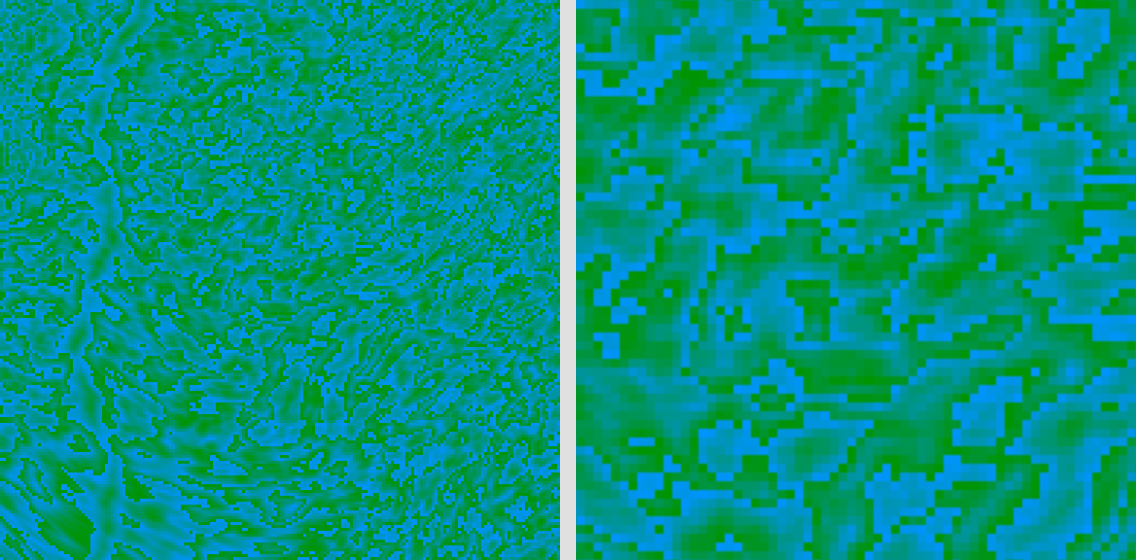
Left: the whole. Right: its middle third, enlarged.
Give the GLSL for this texture map, as a three.js fragment shader.

```glsl
varying vec2 vUv;

#define GRID 192.0          // terrain samples across the canvas
#define BASE_FREQ 8.0       // cells across in the broadest layer
#define LAYER_STEP 2.1      // frequency growth per layer
#define LAYER_FADE 0.64     // amplitude loss per layer
#define RELIEF 3.0          // colour cycles in the broadest layer
#define STRETCH vec2(0.78, 1.15)
#define VALLEY_WIDTH 0.042
#define VALLEY_SLOPE 28.0
#define ROUGH_FREQ 58.0
#define GREEN_LEVEL 0.58
#define EDGE 0.2            // half width of the blend between samples

vec2 hash2(vec2 p) {
  vec2 k = vec2(dot(p, vec2(127.1, 311.7)), dot(p, vec2(269.5, 183.3)));
  return fract(sin(k) * 43758.55);
}

// Cellular noise with rounded ridges
float cells(vec2 p) {
  vec2 base = floor(p);
  vec2 local = p - base;
  float sum = 0.0;
  for (int y = -1; y <= 1; y++) {
    for (int x = -1; x <= 1; x++) {
      vec2 cell = vec2(float(x), float(y));
      vec2 d = cell + hash2(base + cell) - local;
      sum += exp(-9.0 * dot(d, d));
    }
  }
  return -log(sum + 0.0001) / 9.0;
}

// Grain turns from level at the upper left to diagonal at the lower right
vec2 grainSpace(vec2 p) {
  float angle = 0.8 * smoothstep(-0.3, 0.7, p.x - 0.7 * p.y);
  vec2 along = vec2(cos(angle), sin(angle));
  vec2 c = p - 0.5;
  vec2 q = vec2(dot(c, along), dot(c, vec2(-along.y, along.x))) * STRETCH;
  return q + 0.014 * sin(q.yx * 19.0 + vec2(1.3, 4.1))
           + 0.004 * sin(q.yx * 53.0 + vec2(2.7, 0.6));
}

// Even trough whose walls run parallel to its course
float carve(float h, float offset, float strength) {
  float d = abs(offset);
  float mask = smoothstep(VALLEY_WIDTH, 0.4 * VALLEY_WIDTH, d);
  return mix(h, 0.3 * h + VALLEY_SLOPE * d, strength * mask);
}

float terrain(vec2 p) {
  vec2 q = grainSpace(p) * BASE_FREQ + 20.0;
  float amp = RELIEF;
  float h = 0.0;
  for (int i = 0; i < 4; i++) {
    h += amp * cells(q);
    q = q * LAYER_STEP + vec2(7.3, 3.9);
    amp *= LAYER_FADE;
  }

  // Winding valleys
  float wiggle = 0.007 * sin(p.y * 47.0) + 0.003 * sin(p.y * 113.0);
  float west = 0.17 + 0.03 * cos(12.5 * (p.y - 0.63))
             + 0.09 * smoothstep(0.72, 1.0, p.y) + wiggle;
  float east = 0.59 + 0.045 * sin(5.5 * p.y - 1.4) - wiggle;
  h = carve(h, p.x - west, 0.85);
  h = carve(h, p.x - east, 0.4);

  // Flat ground with fine speckle near the upper corners
  float left = smoothstep(0.13, 0.04, p.x + 0.02 * sin(p.y * 31.0))
             * smoothstep(0.56, 0.70, p.y);
  vec2 corner = (p - vec2(0.93, 0.76)) / vec2(0.20, 0.15);
  float right = 0.5 * smoothstep(1.1, 0.4, length(corner));
  float speckle = 1.9 * cells(p * ROUGH_FREQ);
  return mix(h, 0.3 * h + speckle, max(left, right));
}

// Height wraps into a repeating blue ramp
float blueAt(vec2 sampleId) {
  return fract(terrain((sampleId + 0.5) / GRID));
}

void main() {
  vec2 g = vUv * GRID - 0.5;
  vec2 id = floor(g);
  vec2 w = smoothstep(0.5 - EDGE, 0.5 + EDGE, g - id);

  // Blend the four nearest samples with narrow soft borders
  float low = mix(blueAt(id), blueAt(id + vec2(1.0, 0.0)), w.x);
  float high = mix(blueAt(id + vec2(0.0, 1.0)), blueAt(id + 1.0), w.x);
  gl_FragColor = vec4(0.0, GREEN_LEVEL, mix(low, high, w.y), 1.0);
}
```
